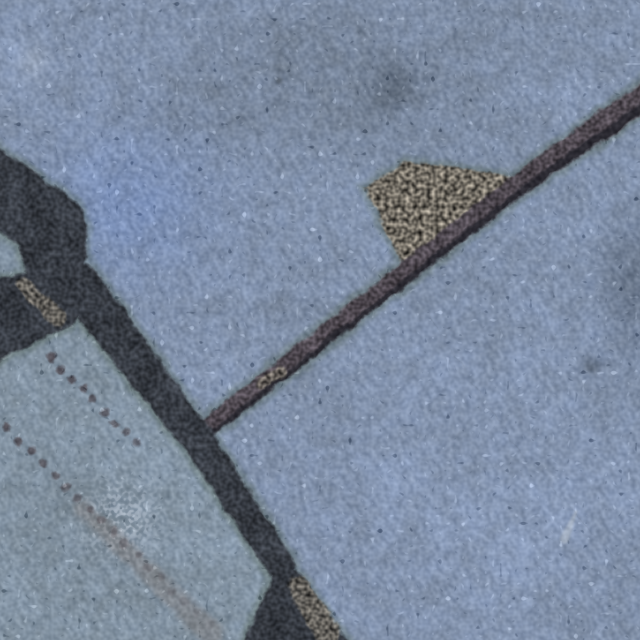
Give the GLSL for this texture, as a Shadertoy shader.

```glsl
// Weathered blue-grey paving slabs split by dark, ragged joints.
// Joints are tapered segments and convex patches warped by gradient noise;
// layered noise gives the stone its stains, grain and pale flecks.

#define STONE_LIGHT vec3(0.535, 0.602, 0.715)
#define STONE_DARK vec3(0.445, 0.495, 0.565)
#define JOINT_COLOR vec3(0.215, 0.232, 0.262)
#define DIRT_COLOR vec3(0.31, 0.285, 0.315)
#define SAND_COLOR vec3(0.44, 0.42, 0.385)
#define MOSS_COLOR vec3(0.35, 0.41, 0.37)
#define RUST_COLOR vec3(0.29, 0.265, 0.29)
#define EDGE_SOFT 0.0035
#define EDGE_ROUGH 0.009
#define GRAIN 0.115

vec2 hash2(vec2 p) {
    vec3 q = fract(p.xyx * vec3(0.1031, 0.103, 0.0973));
    q += dot(q, q.yzx + 33.33);
    return fract((q.xx + q.yz) * q.zy);
}

float slope(vec2 cell, vec2 corner, vec2 f) {
    float angle = 6.2832 * hash2(cell + corner).x;
    return dot(vec2(cos(angle), sin(angle)), f - corner);
}

float noise(vec2 p) {
    vec2 i = floor(p), f = fract(p);
    vec2 u = f * f * f * (f * (f * 6.0 - 15.0) + 10.0);
    return mix(mix(slope(i, vec2(0), f), slope(i, vec2(1, 0), f), u.x),
               mix(slope(i, vec2(0, 1), f), slope(i, vec2(1), f), u.x), u.y);
}

float fbm(vec2 p) {
    float sum = 0.0, amp = 0.6;
    for (int i = 0; i < 4; i++) {
        sum += amp * noise(p);
        p = mat2(1.6, 1.2, -1.2, 1.6) * p + 17.3;
        amp *= 0.58;
    }
    return sum;
}

// Segment whose radius runs from ra to rb
float taper(vec2 p, vec2 a, vec2 b, float ra, float rb) {
    vec2 d = b - a;
    float h = clamp(dot(p - a, d) / dot(d, d), 0.0, 1.0);
    return length(p - a - d * h) - mix(ra, rb, h);
}

// Two tapered segments through a, b and c, with radii r
float bent(vec2 p, vec2 a, vec2 b, vec2 c, vec3 r) {
    return min(taper(p, a, b, r.x, r.y), taper(p, b, c, r.y, r.z));
}

// Outward distance from one edge of a clockwise shape
float edge(vec2 p, vec2 a, vec2 b) {
    vec2 d = normalize(b - a);
    return dot(p - a, vec2(-d.y, d.x));
}

float quad(vec2 p, vec2 a, vec2 b, vec2 c, vec2 d) {
    return max(max(edge(p, a, b), edge(p, b, c)), max(edge(p, c, d), edge(p, d, a)));
}

float fill(float d) { return 1.0 - smoothstep(-EDGE_SOFT, EDGE_SOFT, d); }

float blot(vec2 p, vec2 c, vec2 size) {
    p = (p - c) / size;
    return exp(-dot(p, p));
}

float pitRow(vec2 p, vec2 a, vec2 b, float count, float fade) {
    float mark = 0.0;
    for (float i = 0.0; i < count; i++) {
        float t = i / (count - 1.0);
        float d = length(p - mix(a, b, t) - 0.005 * (hash2(vec2(i, count)) - 0.5));
        mark = max(mark, (1.0 - smoothstep(0.003, 0.0095, d)) * (1.0 - fade * t));
    }
    return mark;
}

void mainImage(out vec4 fragColor, in vec2 fragCoord) {
    vec2 p = fragCoord / iResolution.xy;
    vec2 w = p + EDGE_ROUGH * vec2(fbm(p * 32.0), fbm(p * 32.0 + 41.0));
    float mottled = fbm(p * 24.0 + 9.0), fine = noise(p * 150.0);
    float streak = noise(mat2(95, 45, 65, -45) * p);

    // Slab stone with broad stains
    float light = 0.68 + 0.55 * fbm(p * 5.0 + 3.0) + 0.65 * mottled;
    light -= 0.45 * blot(p, vec2(0.56, 0.87), vec2(0.25, 0.13));
    light += 0.25 * blot(p, vec2(0.75, 0.18), vec2(0.28, 0.2));
    vec3 col = mix(STONE_DARK, STONE_LIGHT, clamp(light, -0.2, 1.3));
    col += vec3(-0.02, 0, 0.055) * blot(p, vec2(0.2, 0.68), vec2(0.13, 0.11));
    col.b *= 1.0 - 0.06 * fill(edge(p, vec2(0.12, 0.56), vec2(0.44, 0.115)));

    // Dark stains and a faint crack
    float stain = 0.5 * blot(w, vec2(0.615, 0.865), vec2(0.035, 0.04));
    stain += 0.45 * blot(w, vec2(0.99, 0.55), vec2(0.05, 0.1));
    stain += 0.6 * blot(w, vec2(0.925, 0.427), vec2(0.016, 0.012));
    stain += 0.9 * blot(p, vec2(0.436, 0.874), vec2(0.006));
    float crack = bent(w, vec2(0.66, 0.52), vec2(0.83, 0.27), vec2(1, 0.09), vec3(0));
    stain += 0.28 * fill(crack) * smoothstep(-0.25, 0.2, mottled);
    col = mix(col, vec3(0.3, 0.34, 0.39), min(stain, 1.0));

    // Pale scuffs and a chip
    float scuff = 0.65 * blot(w, vec2(0.19), vec2(0.05)) * smoothstep(-0.2, 0.3, fine + mottled);
    scuff += 0.35 * blot(w, vec2(0.05, 0.905), vec2(0.022));
    scuff += 0.6 * fill(taper(p, vec2(0.882, 0.158), vec2(0.9, 0.2), 0.007, 0.002));
    col = mix(col, vec3(0.7, 0.74, 0.79), min(scuff, 1.0));

    // Rows of rusty pits over a sandy trail
    float trail = taper(w, vec2(0.13, 0.205), vec2(0.33, 0.01), 0.004, 0.009);
    col = mix(col, vec3(0.5, 0.49, 0.49), 0.5 - 0.5 * smoothstep(0.0, 0.018, trail));
    float pits = max(pitRow(w, vec2(0.078, 0.441), vec2(0.215, 0.306), 9.0, 0.3),
                     pitRow(w, vec2(0.01, 0.33), vec2(0.325, 0.025), 18.0, 0.85));
    col = mix(col, RUST_COLOR, 0.8 * pits);

    // Joint shapes
    vec2 elbow = vec2(0.082, 0.645), knee = vec2(0.09, 0.535);
    float dark = bent(w, vec2(-0.03, 0.725), elbow, knee, vec3(0.053, 0.053, 0.046));
    dark = min(dark, taper(w, knee, vec2(-0.03, 0.495), 0.046, 0.066));
    dark = min(dark, bent(w, vec2(0.12, 0.56), vec2(0.306, 0.316), vec2(0.44, 0.115), vec3(0.034, 0.025, 0.022)));
    dark = min(dark, quad(w, vec2(0.435, 0.125), vec2(0.465, 0.11), vec2(0.555, -0.02), vec2(0.375, -0.02)));
    vec2 start = vec2(0.318, 0.327), bend = vec2(0.807, 0.709), end = vec2(1.03, 0.866);
    float diagonal = bent(w, start, bend, end, vec3(0.015, 0.017, 0.021));
    float groove = bent(w + vec2(-0.0075, 0.0095), start, bend, end, vec3(0.005, 0.006, 0.007));
    float gravel = quad(w, vec2(0.57, 0.708), vec2(0.635, 0.748), vec2(0.815, 0.722), vec2(0.635, 0.573));

    // Mossy rims, gravel, then the joints
    float rim = min(min(dark, diagonal), gravel);
    col = mix(col, MOSS_COLOR, 0.45 - 0.45 * smoothstep(0.0, 0.016, rim));
    vec3 sand = SAND_COLOR * (1.0 + 0.9 * fine + 0.5 * noise(p * 95.0));
    col = mix(col, sand, fill(gravel));
    vec3 dirt = DIRT_COLOR * (1.0 + 0.5 * fine + 0.4 * mottled);
    dirt = mix(dirt, vec3(0.14, 0.14, 0.17), 0.85 * fill(groove));
    col = mix(col, dirt, fill(diagonal));
    col = mix(col, JOINT_COLOR * (1.0 + 0.5 * mottled + 0.35 * fine), fill(dark));

    // Sandy debris in the joints
    float debris = min(taper(w, vec2(0.035, 0.555), vec2(0.09, 0.505), 0.01, 0.013),
                       taper(w, vec2(0.465, 0.085), vec2(0.51, 0.015), 0.015, 0.021));
    debris = min(debris, taper(w, vec2(0.41, 0.4), vec2(0.438, 0.42), 0.009, 0.01));
    col = mix(col, sand, 0.75 * fill(debris));

    // Grain and scattered flecks
    float stone = 1.0 - fill(rim), fleck = noise(p * 85.0 + 71.0);
    col += GRAIN * (0.65 * fine + 0.75 * streak) * mix(0.55, 1.0, stone);
    col += stone * (0.14 * smoothstep(0.36, 0.6, fleck) - 0.16 * smoothstep(0.38, 0.6, -fleck));
    fragColor = vec4(clamp(col, 0.0, 1.0), 1);
}
```
